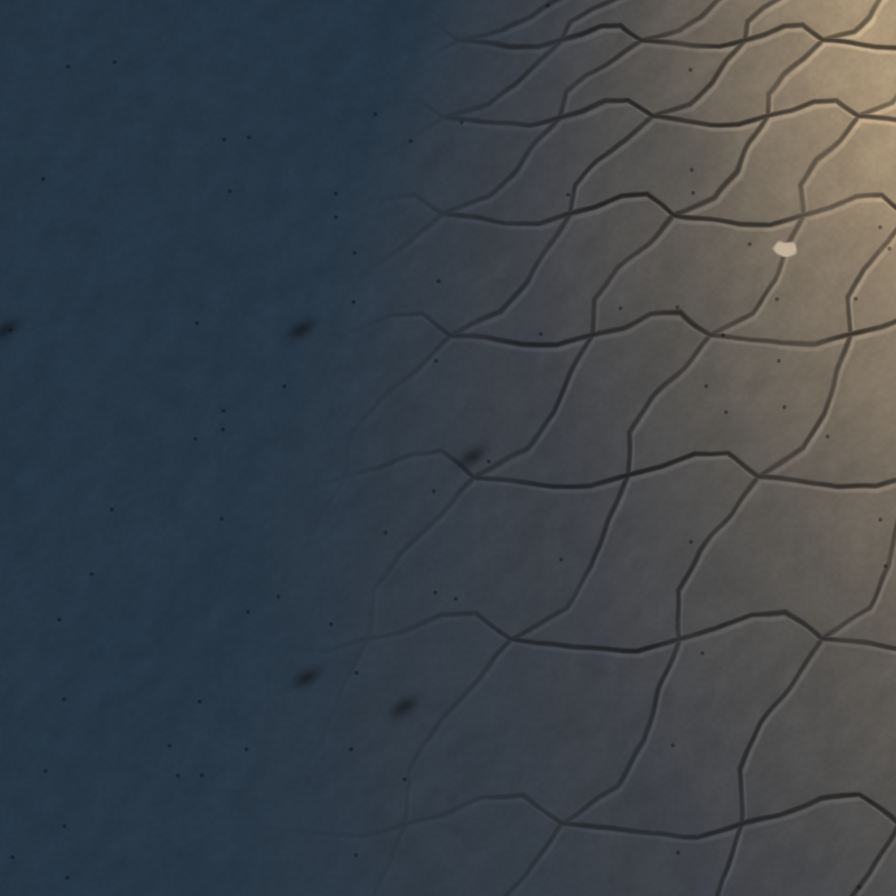
Write a Shadertoy shader that draws this texture.

```glsl
// Wavy interlocking pavers, lit warmly at the upper right and sinking into blue shade.
// A checkerboard lattice in quadratic perspective carries curved joints; a widening
// penumbra drives the colour ramp, and noise adds stains, grit and worn joints.
#define SHADE vec3(0.150, 0.213, 0.272)
#define DUSK vec3(0.250, 0.262, 0.285)
#define STONE vec3(0.360, 0.345, 0.325)
#define WARM vec3(0.490, 0.445, 0.385)
#define SUN vec3(0.670, 0.590, 0.475)
#define JOINT_WIDTH 0.0034
#define JOINT_DEPTH 0.58
#define RIM_LIGHT 0.20
#define MOTTLE 0.13
#define GRAIN 0.045

float hash(vec2 p) {
    return fract(sin(dot(p, vec2(127.1, 311.7))) * 43758.5453);
}

float noise(vec2 p) {
    vec2 i = floor(p), f = fract(p);
    f = f * f * (3.0 - 2.0 * f);
    return mix(mix(hash(i), hash(i + vec2(1, 0)), f.x),
               mix(hash(i + vec2(0, 1)), hash(i + vec2(1, 1)), f.x), f.y);
}

float fbm(vec2 p) {
    float sum = 0.0, amp = 0.5;
    for (int i = 0; i < 4; i++) {
        sum += amp * noise(p);
        p = mat2(1.6, 1.2, -1.2, 1.6) * p + 7.3;
        amp *= 0.5;
    }
    return sum;
}

// Lattice coordinates (column, row) to the ground plane; y runs downwards.
float rowStart(float r) { return 0.927 - 0.0697 * r - 0.0069 * r * r; }
float rowPitch(float r) { return 0.1016 + 0.0143 * r; }

vec2 corner(vec2 n) {
    float odd = mod(n.x + n.y, 2.0);
    return vec2(rowStart(n.y) + n.x * rowPitch(n.y) + mix(-0.008, 0.006, odd),
                0.0445 + 0.0737 * n.y + 0.012 * n.y * n.y);
}

vec2 latticeAt(vec2 p) {
    float r = (-0.0737 + sqrt(max(0.00543 + 0.048 * (p.y - 0.0445), 0.0))) / 0.024;
    return vec2((p.x - rowStart(r)) / rowPitch(r), r);
}

float segmentDistance(vec2 p, vec2 a, vec2 b) {
    vec2 d = b - a;
    return length(p - a - d * clamp(dot(p - a, d) / dot(d, d), 0.0, 1.0));
}

float bentEdge(vec2 p, vec2 a, vec2 b, vec2 bulge) {
    float best = 1.0;
    vec2 last = a;
    for (int i = 1; i <= 4; i++) {
        float t = float(i) / 4.0;
        vec2 next = mix(a, b, t) + bulge * 6.75 * t * t * (1.0 - t);
        best = min(best, segmentDistance(p, last, next));
        last = next;
    }
    return best;
}

// Distances to the cross joints (x) and to the long diagonal joints (y).
vec2 joints(vec2 p) {
    vec2 base = floor(latticeAt(p)), best = vec2(1.0);
    for (int j = -1; j <= 1; j++)
    for (int i = -1; i <= 1; i++) {
        vec2 n = base + vec2(i, j);
        float odd = mod(n.x + n.y, 2.0), size = rowPitch(n.y) / 0.15;
        vec2 a = corner(n);
        vec2 sag = vec2(0.0, mix(0.012, -0.027, odd)) * size;
        vec2 sway = vec2(0.027, 0.010) * mix(-0.9, 1.0, odd) * size;
        best.x = min(best.x, bentEdge(p, a, corner(n + vec2(1, 0)), sag));
        best.y = min(best.y, bentEdge(p, a, corner(n + vec2(0, 1)), sway));
    }
    return best;
}

// Light level: 0 in deep shade, 1 in full sun.
float sunlight(vec2 p) {
    float edge = 0.46 - 0.40 * p.y + 0.17 * p.y * p.y;
    float spread = 0.50 + 0.56 * p.y + 0.70 * p.y * p.y;
    float s = (p.x - edge) / spread;
    s = 0.5 * (s + sqrt(s * s + 0.003));
    vec2 smudge = (p - vec2(0.755, 0.165)) / vec2(0.07, 0.06);
    return s - 0.06 * exp(-dot(smudge, smudge));
}

vec3 ramp(float s) {
    vec3 c = mix(SHADE, DUSK, clamp(s / 0.33, 0.0, 1.0));
    c = mix(c, STONE, clamp((s - 0.33) / 0.22, 0.0, 1.0));
    c = mix(c, WARM, clamp((s - 0.55) / 0.20, 0.0, 1.0));
    return mix(c, SUN, clamp((s - 0.75) / 0.25, 0.0, 1.0));
}

void mainImage(out vec4 fragColor, in vec2 fragCoord) {
    vec2 p = fragCoord / iResolution.xy;
    p.y = 1.0 - p.y;
    float aa = 1.0 / iResolution.y;
    float light = sunlight(p);

    // Stone surface, with stains drawn out towards the upper right
    vec2 grain = vec2(p.x - p.y, 1.7 * (p.x + p.y));
    vec3 col = ramp(light + 0.05 * (fbm(p * 7.0) - 0.47));
    col *= 1.0 + MOTTLE * (fbm(grain * 24.0) - 0.47);
    col *= 1.0 + GRAIN * (noise(p * 240.0) - 0.5);

    // Joints: dark groove and a lit lower rim, both fading into the shade
    vec2 q = p + 0.004 * (vec2(noise(p * 30.0), noise(p * 30.0 + 40.0)) - 0.5);
    float worn = smoothstep(0.02, 0.42, light) * mix(0.55, 1.0, noise(p * 21.0));
    vec2 groove = smoothstep(JOINT_WIDTH + aa, 0.0006, joints(q));
    vec2 rim = smoothstep(JOINT_WIDTH + aa, 0.0006, joints(q - vec2(0.003, 0.005)));
    float dark = max(groove.x, 0.75 * groove.y);
    col *= 1.0 + RIM_LIGHT * worn * max(rim.x, rim.y) * (1.0 - dark);
    col *= 1.0 - JOINT_DEPTH * worn * dark;

    // Scattered pits: sparse dark specks
    vec2 cell = floor(p * 34.0);
    vec2 spot = vec2(hash(cell + 3.1), hash(cell + 8.7)) * 0.6 + 0.2;
    float pit = smoothstep(0.12, 0.03, length(fract(p * 34.0) - spot));
    col *= 1.0 - 0.35 * pit * step(0.93, hash(cell));

    // Soft dents in the shade
    vec2 dents[5] = vec2[5](vec2(0.342, 0.757), vec2(0.450, 0.790),
        vec2(0.336, 0.368), vec2(0.006, 0.368), vec2(0.527, 0.510));
    for (int i = 0; i < 5; i++) {
        vec2 d = p - dents[i];
        d = vec2(d.x - 0.6 * d.y, d.y + 0.6 * d.x) / vec2(0.019, 0.009);
        col *= 1.0 - 0.38 * exp(-dot(d, d));
    }

    // Pale pebble
    vec2 d = (p - vec2(0.877, 0.278)) / vec2(0.015, 0.009);
    float pebble = smoothstep(1.1, 0.6, length(d) + 0.5 * (noise(p * 130.0) - 0.5));
    col = mix(col, vec3(0.76, 0.70, 0.61), pebble);
    fragColor = vec4(col, 1.0);
}
```
